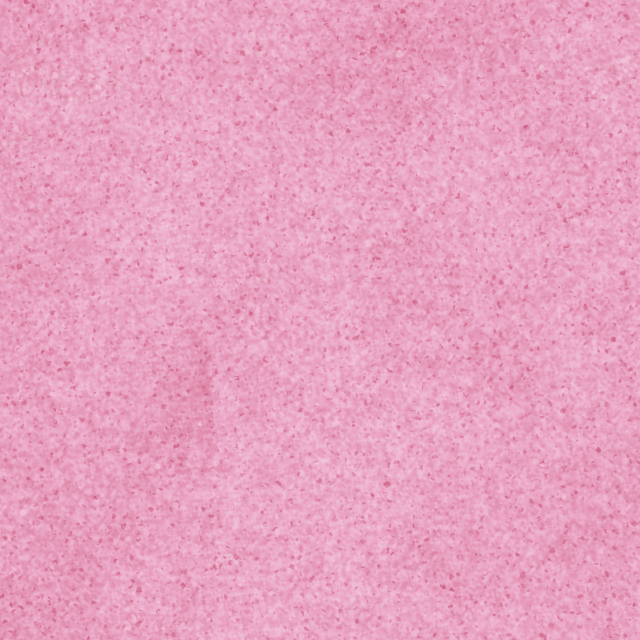
Reproduce this texture procedurally as a Shadertoy shader.

```glsl
// Fine pink sand: two scales of granular noise over soft slopes and ridges,
// pricked with small deep-pink pits and sprinkled with pale translucent grains.
// Every layer adds to one tone value, which a three-colour ramp turns into pink.

#define BODY_PINK  vec3(0.920, 0.650, 0.772)
#define DEEP_PINK  vec3(0.815, 0.400, 0.530)
#define LIGHT_PINK vec3(0.938, 0.735, 0.840)
#define PALE_GRAIN vec3(0.925, 0.735, 0.805)
#define FINE_SCALE 245.0
#define CLUMP_SCALE 125.0
#define GRAIN_CONTRAST 0.50
#define PIT_SCALE 80.0
#define PIT_DEPTH 0.60
#define PALE_SCALE 88.0
#define RELIEF 0.34

float hash(vec2 p) {
    return fract(sin(dot(p, vec2(127.1, 311.7))) * 43758.5453);
}

float noise(vec2 p) {
    vec2 cell = floor(p), f = fract(p);
    f = f * f * (3.0 - 2.0 * f);
    float low  = mix(hash(cell), hash(cell + vec2(1, 0)), f.x);
    float high = mix(hash(cell + vec2(0, 1)), hash(cell + vec2(1, 1)), f.x);
    return mix(low, high, f.y);
}

float fbm(vec2 p) {
    float sum = 0.0, amp = 0.5;
    for (int i = 0; i < 4; i++) {
        sum += amp * noise(p);
        p = mat2(1.6, 1.2, -1.2, 1.6) * p + 17.3;
        amp *= 0.5;
    }
    return sum / 0.9375;
}

// Soft elliptical area with a tilted long axis
float patchAt(vec2 uv, vec2 centre, vec2 size, float tilt) {
    vec2 d = uv - centre;
    d = vec2(d.x * cos(tilt) + d.y * sin(tilt), d.y * cos(tilt) - d.x * sin(tilt));
    d /= size;
    return exp(-dot(d, d));
}

// Jittered dots, one per cell at most: x = coverage, y = random value of the dot
vec2 dots(vec2 p, float chance, vec2 radii, float edge, float seed) {
    vec2 cell = floor(p), best = vec2(0.0);
    for (int j = -1; j <= 1; j++)
    for (int i = -1; i <= 1; i++) {
        vec2 id = cell + vec2(i, j);
        vec2 key = id + seed;
        if (hash(key + 3.7) > chance) continue;
        vec2 centre = id + 0.5 + 0.8 * (vec2(hash(key + 11.3), hash(key + 29.1)) - 0.5);
        float size = hash(key + 47.9);
        float radius = mix(radii.x, radii.y, size * size);
        float cover = 1.0 - smoothstep(radius - edge, radius + edge, length(p - centre));
        if (cover > best.x) best = vec2(cover, hash(key + 61.7));
    }
    return best;
}

void mainImage(out vec4 fragColor, in vec2 fragCoord) {
    vec2 uv = fragCoord / iResolution.y;
    float pixel = 1.0 / iResolution.y;
    vec2 turned = mat2(0.8, 0.6, -0.6, 0.8) * uv;

    // Broad slopes, shaded hollows and upright ridges
    float shade = patchAt(uv, vec2(0.66, 0.95), vec2(0.20, 0.10), 0.5)
                + patchAt(uv, vec2(0.06, 0.03), vec2(0.16, 0.13), 0.0)
                + 0.7 * patchAt(uv, vec2(0.10, 0.95), vec2(0.18, 0.05), 0.4);
    float ridgeArea = patchAt(uv, vec2(0.31, 0.36), vec2(0.13, 0.26), 0.0);
    float ridges = fbm(vec2(uv.x * 30.0 + 1.5 * noise(uv * 9.0), uv.y * 8.0)) - 0.5;
    float tone = RELIEF * (fbm(turned * 6.0) - 0.5 + 0.6 * (fbm(uv * 28.0 + 5.0) - 0.5));
    tone += 0.55 * ridgeArea * ridges - 0.14 * shade;

    // Granular surface
    float fine = noise(turned * FINE_SCALE) - 0.5;
    float clump = noise(uv * CLUMP_SCALE + 9.0) - 0.5;
    tone += GRAIN_CONTRAST * (fine + 0.85 * clump);

    // Irregular pits between the grains
    vec2 warp = vec2(noise(uv * 210.0 + 31.0), noise(uv * 210.0 + 73.0)) - 0.5;
    float pitChance = 0.36 + 0.5 * fbm(uv * 11.0 + 40.0) + 0.12 * shade;
    float pitEdge = 0.07 + 0.5 * PIT_SCALE * pixel * 0.6;
    vec2 pit = dots(uv * PIT_SCALE + 0.45 * warp, pitChance, vec2(0.11, 0.31), pitEdge, 0.0);
    tone -= PIT_DEPTH * pit.x * (0.5 + 0.7 * pit.y);

    // Tone to colour
    vec3 color = tone < 0.0 ? mix(BODY_PINK, DEEP_PINK, min(-tone, 1.0))
                            : mix(BODY_PINK, LIGHT_PINK, min(tone * 2.8, 1.2));

    // Pale coarse grains, gathered in a few drifts and rare elsewhere
    float drift = patchAt(uv, vec2(0.07, 0.84), vec2(0.10, 0.05), 0.4)
                + 0.7 * patchAt(uv, vec2(0.24, 0.92), vec2(0.08, 0.03), 0.8)
                + patchAt(uv, vec2(0.94, 0.885), vec2(0.08, 0.03), -0.2)
                + 0.6 * patchAt(uv, vec2(0.42, 0.95), vec2(0.03, 0.06), -0.2)
                + 0.7 * patchAt(uv, vec2(0.27, 0.02), vec2(0.09, 0.03), -0.2)
                + 0.25 * patchAt(uv, vec2(0.46, 0.47), vec2(0.05, 0.09), 0.0);
    float paleChance = 0.022 + 0.85 * drift * smoothstep(0.25, 0.6, fbm(uv * 24.0 + 80.0));
    float paleEdge = 0.05 + 0.5 * PALE_SCALE * pixel;
    vec2 pale = dots(uv * PALE_SCALE + 0.25 * warp, paleChance, vec2(0.27, 0.46), paleEdge, 200.0);
    float rim = 4.0 * pale.x * (1.0 - pale.x);
    vec3 grainColor = PALE_GRAIN + 0.07 * fine + 0.05 * clump + 0.02 * rim;
    color = mix(color, grainColor, pale.x * (0.45 + 0.4 * pale.y));

    fragColor = vec4(color, 1.0);
}
```
